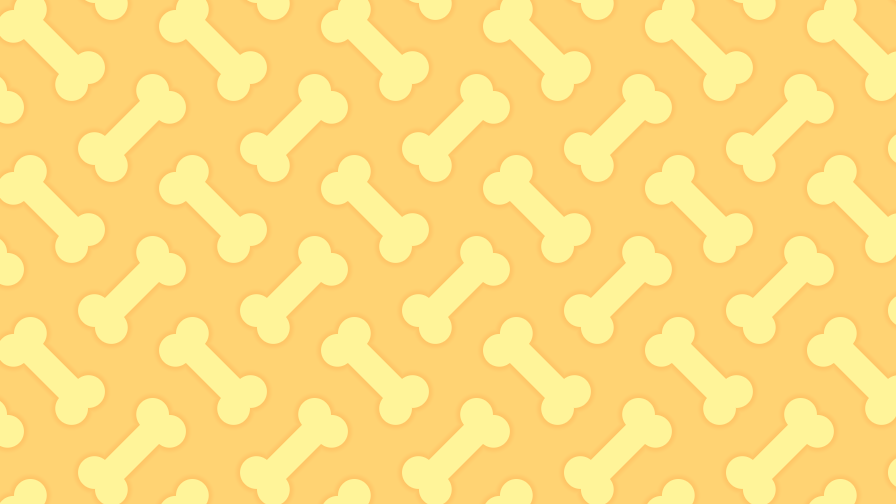
Reproduce this pattern procedurally as a WebGL 1 fragment shader.

```glsl
precision highp float;

uniform vec2 u_resolution;

// Tile size and anchor are in canvas heights; bone sizes are in tiles.
#define TILE_SIZE 0.3214
#define ANCHOR vec2(-0.1449, 0.0854)
#define KNOB_OFFSET vec2(0.2540, 0.0740)
#define KNOB_RADIUS 0.1010
#define SHAFT_HALF_WIDTH 0.0835
#define SHADOW_WIDTH 0.042
#define SHADOW_STRENGTH 0.85
#define GROUND_COLOR vec3(1.0, 0.827, 0.451)
#define SHADOW_COLOR vec3(1.0, 0.765, 0.396)
#define BONE_COLOR vec3(1.0, 0.957, 0.600)

// Signed distance to a bone lying along the x axis
float boneDistance(vec2 p) {
  p = abs(p);
  float knob = length(p - KNOB_OFFSET) - KNOB_RADIUS;
  vec2 edge = p - vec2(KNOB_OFFSET.x, SHAFT_HALF_WIDTH);
  float shaft = length(max(edge, 0.0)) + min(max(edge.x, edge.y), 0.0);
  return min(knob, shaft);
}

// Offset from the nearest point of the unit grid
vec2 repeatCell(vec2 p) {
  return fract(p + 0.5) - 0.5;
}

// Turn the diagonal x = y onto the x axis
vec2 alignDiagonal(vec2 p) {
  return vec2(p.x + p.y, p.y - p.x) * 0.70710678;
}

void main() {
  vec2 canvas = (gl_FragCoord.xy - 0.5 * u_resolution) / u_resolution.y;
  vec2 p = (canvas - ANCHOR) / TILE_SIZE;
  float pixel = 1.0 / (u_resolution.y * TILE_SIZE);

  // Falling bones on the grid, rising bones half a tile away
  vec2 falling = repeatCell(p) * vec2(1.0, -1.0);
  vec2 rising = repeatCell(p + 0.5);
  float d = min(boneDistance(alignDiagonal(falling)),
                boneDistance(alignDiagonal(rising)));

  // Soft shadow around each bone
  float shadow = 1.0 - smoothstep(0.0, SHADOW_WIDTH, d);
  vec3 color = mix(GROUND_COLOR, SHADOW_COLOR, shadow * SHADOW_STRENGTH);

  // Flat bone with a smoothed edge
  float cover = clamp(0.5 - d / pixel, 0.0, 1.0);
  color = mix(color, BONE_COLOR, cover);

  gl_FragColor = vec4(color, 1.0);
}
```
